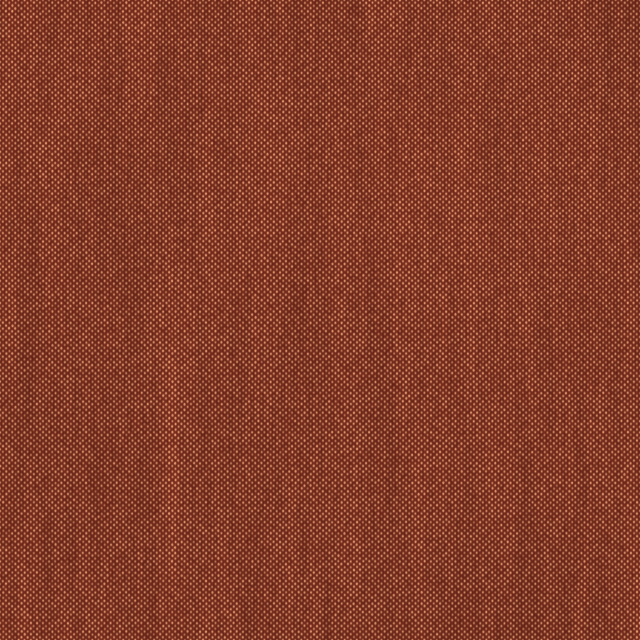
Reproduce this texture procedurally as a Shadertoy shader.

```glsl
// Plain-weave cloth: staggered orange dots on dark red threads, with faint upright streaks.

const vec2 REPEATS = vec2(104.0, 114.0);         // full repeats across and down, two rows each
const vec2 DOT_SIZE = vec2(0.135, 0.178);        // dot spread, in repeats
const vec2 FLOAT_SIZE = vec2(0.15, 0.19);        // red thread spread, in repeats
const vec3 GAP_COLOR = vec3(0.360, 0.100, 0.060);
const vec3 RED_COLOR = vec3(0.445, 0.152, 0.094);
const vec3 DOT_COLOR = vec3(0.830, 0.545, 0.395);
const float WOBBLE = 0.08;                       // dot displacement, in repeats
const float DOT_VARIATION = 0.24;                // brightness spread between dots
const float STREAK_AMOUNT = 0.14;                // slubs along the upright threads
const float CLOUD_AMOUNT = 0.06;                 // broad uneven dyeing
const float GRAIN_AMOUNT = 0.08;                 // fibre grain

float hash(vec2 p) {
    vec3 q = fract(vec3(p.xyx) * 0.1031);
    q += dot(q, q.yzx + 33.33);
    return fract((q.x + q.y) * q.z);
}

float valueNoise(vec2 p) {
    vec2 cell = floor(p);
    vec2 f = fract(p);
    f = f * f * (3.0 - 2.0 * f);
    float low = mix(hash(cell), hash(cell + vec2(1.0, 0.0)), f.x);
    float high = mix(hash(cell + vec2(0.0, 1.0)), hash(cell + vec2(1.0)), f.x);
    return mix(low, high, f.y);
}

// Soft spot that fades smoothly from its centre
float spot(vec2 offset, vec2 size) {
    vec2 d = offset / size;
    return exp(-0.5 * dot(d, d));
}

// One spot per repeat, each slightly moved and varied in brightness
float spotGrid(vec2 p, vec2 size, float seed) {
    vec2 cell = floor(p);
    vec2 shift = vec2(hash(cell + seed), hash(cell + seed + 47.0)) - 0.5;
    float strength = 1.0 + DOT_VARIATION * (hash(cell + seed + 91.0) - 0.5) * 2.0;
    return strength * spot(fract(p) - 0.5 - WOBBLE * shift, size);
}

// Two grids offset by half a repeat form the staggered rows
float staggered(vec2 p, vec2 size, float seed) {
    return spotGrid(p, size, seed) + spotGrid(p + 0.5, size, seed + 173.0);
}

void mainImage(out vec4 fragColor, in vec2 fragCoord) {
    vec2 uv = fragCoord / iResolution.xy;
    vec2 weave = uv * REPEATS;

    // Red threads between the dots, then the orange dots
    float redThread = staggered(weave + vec2(0.5, 0.0), FLOAT_SIZE, 300.0);
    float dots = staggered(weave, DOT_SIZE, 11.0);

    // Streaks follow the upright threads and change slowly along them
    float streak = valueNoise(vec2(weave.x * 2.0, uv.y * 8.0)) * 0.4
                 + valueNoise(vec2(uv.x * 55.0, uv.y * 4.0) + 60.0) * 0.35
                 + valueNoise(vec2(uv.x * 22.0, uv.y * 2.0) + 90.0) * 0.25 - 0.5;
    float cloud = valueNoise(uv * vec2(5.0, 3.0) + 20.0) - 0.5;
    float grain = valueNoise(weave * vec2(4.0, 3.0) + 130.0) - 0.5;

    float dotCover = dots * (1.0 + 2.0 * STREAK_AMOUNT * streak);
    vec3 color = mix(GAP_COLOR, RED_COLOR, clamp(redThread, 0.0, 1.0));
    color = mix(color, DOT_COLOR, clamp(dotCover, 0.0, 1.0));
    color *= 1.0 + STREAK_AMOUNT * streak + CLOUD_AMOUNT * cloud + GRAIN_AMOUNT * grain;
    fragColor = vec4(clamp(color, 0.0, 1.0), 1.0);
}
```
